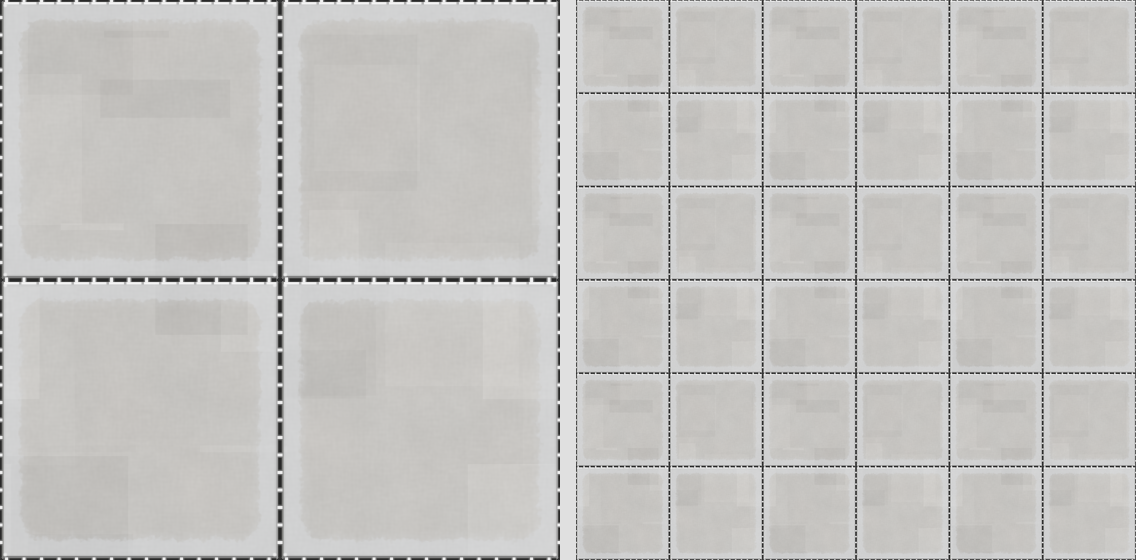
Left, the tile; right, the same tile 3 across and 3 down.
This pattern is drawn by a Shadertoy shader. Its source:

```glsl
// Two by two pale worn plates, split by dark dashed seams with bright ticks.
// Wrapped random rectangles and periodic gradient noise weather the faces;
// a ragged rounded box leaves a cooler frame around each plate.

vec2 hash2(vec2 p) {
    vec3 q = fract(p.xyx * vec3(0.1031, 0.1030, 0.0973));
    q += dot(q, q.yzx + 33.33);
    return fract((q.xx + q.yz) * q.zy);
}

float cornerSlope(vec2 cell, vec2 offset, vec2 period) {
    float angle = 6.28319 * hash2(mod(cell, period) + 7.0).x;
    return dot(vec2(cos(angle), sin(angle)), offset);
}

// Gradient noise that wraps after a whole number of cells per axis
float gradientNoise(vec2 uv, vec2 period) {
    vec2 p = uv * period, i = floor(p), f = p - i;
    vec2 w = f * f * f * (f * (f * 6.0 - 15.0) + 10.0);
    vec2 e = vec2(1.0, 0.0);
    float low = mix(cornerSlope(i, f, period), cornerSlope(i + e, f - e, period), w.x);
    float high = mix(cornerSlope(i + e.yx, f - e.yx, period),
                     cornerSlope(i + 1.0, f - 1.0, period), w.x);
    return mix(low, high, w.y);
}

float cloud(vec2 uv, float cells) {
    float sum = 0.0, gain = 0.6;
    for (int k = 0; k < 4; k++) {
        sum += gain * gradientNoise(uv, vec2(cells));
        cells *= 2.0;
        gain *= 0.6;
    }
    return sum;
}

float band(float x, float halfWidth, float aa) {
    return smoothstep(halfWidth + aa, halfWidth - aa, abs(x));
}

// Overlapping faint rectangles, some of them thin strips
float patchTone(vec2 uv, float aa) {
    float tone = 0.0;
    for (int k = 0; k < 26; k++) {
        float id = float(k);
        vec2 center = hash2(vec2(id, 3.0));
        vec2 halfSize = mix(vec2(0.03), vec2(0.12, 0.14), hash2(vec2(id, 17.0)));
        if (k % 5 == 0) halfSize.y = 0.006;
        vec2 d = abs(fract(uv - center + 0.5) - 0.5) - halfSize;
        float shade = hash2(vec2(id, 29.0)).x - 0.5;
        tone += 0.055 * shade * smoothstep(aa, -aa, max(d.x, d.y));
    }
    return clamp(tone, -0.04, 0.035);
}

// Dark core of a seam, broken by bright ticks with grey flanks
vec3 dashedCore(vec3 color, float across, float along, float aa) {
    float t = fract(along * 32.0 + 0.5) - 0.5;
    float tick = band(t, 0.085, aa * 32.0);
    vec3 core = mix(vec3(0.14), vec3(0.25, 0.25, 0.245), smoothstep(0.0, 0.0035, abs(across)));
    core = mix(core, vec3(0.42), band(t, 0.16, aa * 32.0));
    color = mix(color, core, band(across, 0.0036, aa));
    return mix(color, vec3(0.95), tick * band(across, 0.0046, aa));
}

void mainImage(out vec4 fragColor, in vec2 fragCoord) {
    vec2 uv = fragCoord / iResolution.xy;
    float aa = 0.7 / iResolution.y;

    // Plate face: clouds, woven grain and patches
    float mottling = cloud(uv, 12.0);
    float grain = gradientNoise(uv, vec2(40.0, 190.0)) + gradientNoise(uv, vec2(190.0, 40.0))
                + gradientNoise(uv, vec2(150.0));
    float tone = patchTone(uv, aa);
    vec3 color = vec3(0.778, 0.771, 0.758) + tone + 0.024 * mottling + 0.008 * grain;
    color += vec3(0.006, 0.0, -0.002) * gradientNoise(uv, vec2(7.0));

    // Cool frame with a ragged rounded inner border
    vec2 plate = fract(uv * 2.0) - 0.5;
    vec2 b = abs(plate) - 0.35;
    float border = length(max(b, 0.0)) + min(max(b.x, b.y), 0.0) - 0.075;
    border += 0.022 * cloud(uv, 32.0) + 0.008 * gradientNoise(uv, vec2(128.0));
    vec3 frame = vec3(0.822, 0.825, 0.828) + 0.4 * tone + 0.014 * mottling + 0.006 * grain;
    color = mix(color, frame, 0.25 * smoothstep(-0.035, 0.0, border)
                            + 0.65 * smoothstep(-0.006, 0.010, border));

    // Signed distance to the nearest seam on each axis
    vec2 s = (fract(uv * 2.0 + 0.5) - 0.5) * 0.5;
    vec2 a = abs(s);
    color -= 0.05 * smoothstep(0.012, 0.005, min(a.x, a.y));

    // Horizontal seam: grey rim above, broken highlight below
    float alongX = uv.x - 0.0117;
    float gap = band(fract(alongX * 32.0 + 0.22) - 0.5, 0.43, aa * 32.0);
    color = mix(color, vec3(0.51), band(s.y - 0.005, 0.0024, aa));
    color = mix(color, mix(vec3(0.7), vec3(0.96), gap), band(s.y + 0.0058, 0.0021, aa));
    color = dashedCore(color, s.y, alongX, aa);

    // Vertical seam: narrow rims, lighter on the left
    vec3 rim = s.x < 0.0 ? vec3(0.62) : vec3(0.51, 0.51, 0.50);
    color = mix(color, rim, band(a.x - 0.0046, 0.0017, aa));
    color = dashedCore(color, s.x, uv.y, aa);

    // Crossing: dark knot and glints on the plate corners
    color = mix(color, vec3(0.2), band(a.x + a.y, 0.007, aa));
    color = mix(color, vec3(0.95), 0.8 * smoothstep(0.005, 0.001, length(a - 0.0095)));

    fragColor = vec4(clamp(color, 0.0, 1.0), 1.0);
}
```
